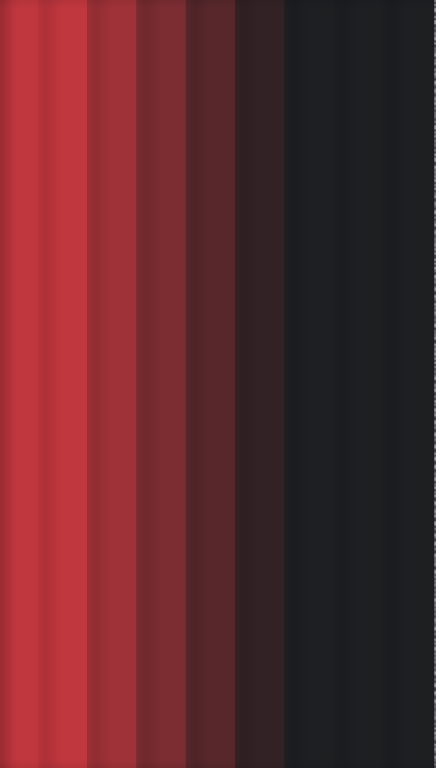
This background is drawn by a Shadertoy shader. Its source:

```glsl
#define RED vec3(0.755, 0.215, 0.243)
#define CHARCOAL vec3(0.115, 0.121, 0.131)
#define SPECK_COLOR vec3(0.62, 0.62, 0.65)
#define BAND_START 0.0863
#define BAND_WIDTH 0.1132
#define FADE_STEP 0.2225
#define LIP 0.16
#define LIP_TINT 0.12
#define SHADOW 0.09
#define SIDE_SHADE 0.13
#define SPECK_EDGE 0.9962
#define SPECK_FREQ 190.0

float hash(float n) {
    return fract(sin(n * 127.1) * 43758.55) * 2.0 - 1.0;
}

// One-dimensional gradient noise
float gradientNoise(float p) {
    float cell = floor(p), f = fract(p);
    float u = f * f * f * (f * (f * 6.0 - 15.0) + 10.0);
    return mix(hash(cell) * f, hash(cell + 1.0) * (f - 1.0), u);
}

vec3 bandColor(float band) {
    return mix(RED, CHARCOAL, clamp(FADE_STEP * band - 0.02, 0.0, 1.0));
}

void mainImage(out vec4 fragColor, in vec2 fragCoord) {
    vec2 uv = fragCoord / iResolution.xy;
    float pixel = 1.0 / iResolution.x;

    // Overlapping vertical bands, red fading to charcoal
    float soft = pixel / BAND_WIDTH;
    float s = (uv.x - BAND_START) / BAND_WIDTH + 0.5 * soft;
    float band = floor(s), across = fract(s);
    vec3 previous = bandColor(band - 1.0);
    vec3 current = bandColor(band);

    // Tinted lip and soft shadow beside each left edge
    float lip = 1.0 - smoothstep(0.5 * LIP, 1.3 * LIP, across);
    float shadow = mix(0.6, 1.0, smoothstep(0.0, LIP, across))
                 * (1.0 - smoothstep(LIP, 0.55, across));
    current = mix(current, previous, LIP_TINT * lip) * (1.0 - SHADOW * shadow);
    vec3 color = mix(previous, current, smoothstep(0.0, soft, across));

    // Shading along the canvas border
    color *= 1.0 - SIDE_SHADE * (1.0 - smoothstep(0.0, 0.045, uv.x));
    float rim = min(uv.y, 1.0 - uv.y);
    color *= 1.0 - 0.06 * (1.0 - smoothstep(0.0, 0.012, rim));

    // Speckled sliver on the right
    float speck = smoothstep(-0.25, 0.25, gradientNoise(uv.y * SPECK_FREQ));
    float sliver = smoothstep(-0.5, 0.5, (uv.x - SPECK_EDGE) / pixel);
    color = mix(color, SPECK_COLOR, sliver * mix(0.3, 1.0, speck));

    fragColor = vec4(color, 1.0);
}
```
